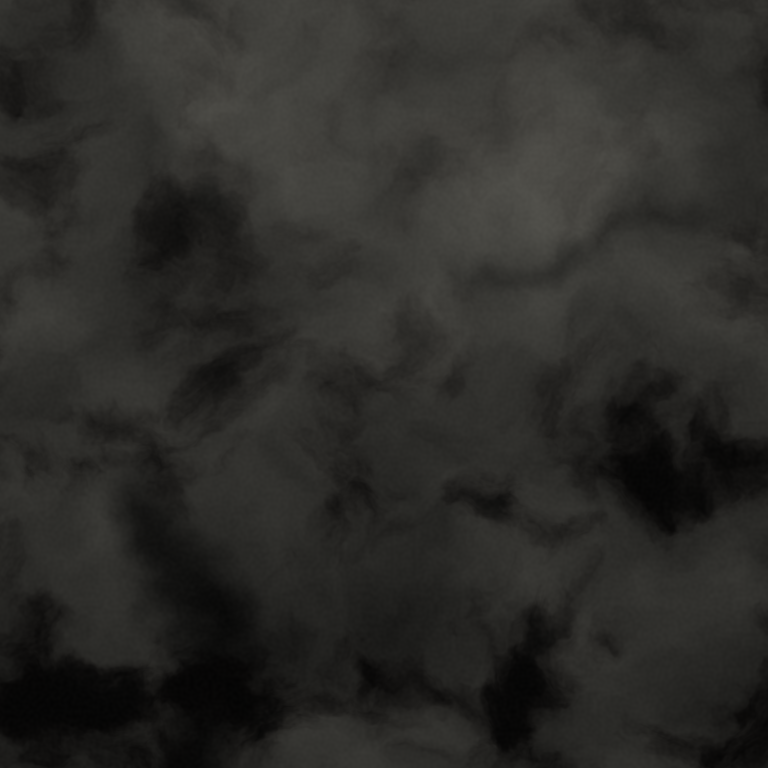
A three.js fragment shader for this texture:

```glsl
// Dim, smoky grey storm clouds with soft black hollows and a faint film grain.
varying vec2 vUv;

vec2 randomGradient(vec2 cell) {
  vec3 h = fract(cell.xyx * vec3(0.1031, 0.1030, 0.0973));
  h += dot(h, h.yzx + 33.33);
  float angle = 6.2832 * fract((h.x + h.y) * h.z);
  return vec2(cos(angle), sin(angle));
}

float gradientNoise(vec2 p) {
  vec2 i = floor(p);
  vec2 f = p - i;
  vec2 u = f * f * f * (f * (f * 6.0 - 15.0) + 10.0);
  vec2 e = vec2(1.0, 0.0);
  float a = dot(randomGradient(i), f);
  float b = dot(randomGradient(i + e), f - e);
  float c = dot(randomGradient(i + e.yx), f - e.yx);
  float d = dot(randomGradient(i + e.xx), f - e.xx);
  return mix(mix(a, b, u.x), mix(c, d, u.x), u.y);
}

// Each octave is rotated to hide the lattice
float fbm(vec2 p) {
  float sum = 0.0;
  float amplitude = 1.0;
  for (int octave = 0; octave < 6; octave++) {
    sum += amplitude * gradientNoise(p);
    p = mat2(1.6, 1.2, -1.2, 1.6) * p + 7.3;
    amplitude *= 0.53;
  }
  return sum;
}

void main() {
  // Drifting, billowed coordinates
  vec2 drift = vec2(fbm(vUv * 4.0 + 11.0), fbm(vUv * 4.0 + 47.0));
  vec2 p = vUv + 0.07 * drift;

  // Broad light: brightest at the upper centre
  vec2 fromGlow = p - vec2(0.57, 0.9);
  float glow = exp(-5.0 * dot(fromGlow, fromGlow));
  float tone = 0.154 + 0.03 * p.y + 0.085 * glow;

  // Pale billows
  tone += 0.1 * fbm(p * vec2(3.4, 3.8) + 21.0);

  // Ragged dark hollows, fewer in the glow
  float hollow = smoothstep(-0.12, 0.68, fbm(p * vec2(5.0, 5.6) + 63.0));
  tone -= 0.17 * hollow * (1.0 - 0.7 * glow);

  // Winding cleft rising from the lower left, and a slanted streak at the right
  float cleftX = p.x - 0.26 - 0.03 * sin(p.y * 14.0);
  float cleft = exp(-pow(cleftX / 0.05, 2.0)) * (1.0 - smoothstep(0.3, 0.5, p.y));
  float streakY = p.y - 0.65 - 0.25 * (p.x - 0.65);
  float streak = exp(-pow(streakY / 0.03, 2.0)) * smoothstep(0.55, 0.65, p.x);
  streak *= 1.0 - smoothstep(0.68, 1.1, p.x);
  tone -= 0.12 * cleft + 0.09 * streak;

  // Soft floor keeps the blacks smooth
  tone = 0.02 + 0.5 * (tone - 0.02 + sqrt(pow(tone - 0.02, 2.0) + 0.001));

  // Film grain
  tone += 0.014 * gradientNoise(vUv * 170.0);

  // Warm olive grey, slightly reddish around the hollows
  vec3 color = tone * vec3(1.0, 0.99, 0.925);
  color.r += 0.012 * hollow * (1.0 - hollow);
  gl_FragColor = vec4(color, 1.0);
}
```
